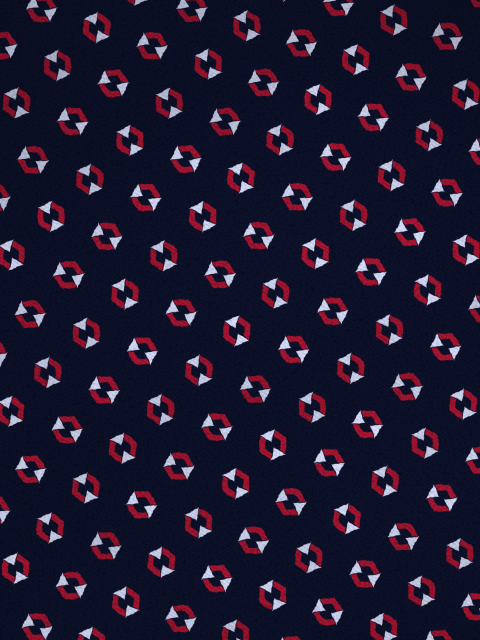
Reproduce this pattern procedurally as a WebGL 1 fragment shader.

```glsl
precision highp float;
// Navy woven cloth printed with a slanted lattice of red split hexagons holding two pale wedges.

uniform vec2 u_resolution;

// Lengths are fractions of the canvas height
#define ORIGIN vec2(-0.004, -0.018)
#define STEP_ALONG vec2(0.0882, -0.0290)
#define STEP_DOWN vec2(-0.0605, -0.0604)
#define RADIUS 0.0236
#define TILT_FLAT -0.49
#define TILT_STEEP -1.12
#define THREADS 230.0
#define SOFTNESS 0.0011
#define NAVY vec3(0.043, 0.060, 0.145)
#define RED vec3(0.570, 0.072, 0.165)
#define PALE vec3(0.740, 0.760, 0.860)

vec2 hash2(vec2 p) {
  vec2 s = vec2(dot(p, vec2(127.1, 311.7)), dot(p, vec2(269.5, 183.3)));
  return fract(sin(s) * 4375.85);
}

// Gentle bending of the cloth, in lattice coordinates
vec2 clothBend(vec2 c) {
  float a = c.x, b = c.y, b2 = b * b;
  return 1e-5 * vec2(b2 * (15.6 + 5.2 * b - 6.5 * a),
                     16.0 * a * a + b2 * (7.8 * a - 4.0 * b));
}

vec2 latticeToCanvas(vec2 c) {
  return ORIGIN + c.x * STEP_ALONG + c.y * STEP_DOWN + clothBend(c);
}

// Solve the bent lattice by fixed-point steps
vec2 canvasToLattice(vec2 p) {
  vec2 u = STEP_ALONG, v = STEP_DOWN;
  float det = u.x * v.y - u.y * v.x;
  vec2 c = vec2(0.0);
  for (int i = 0; i < 4; i++) {
    vec2 r = p - ORIGIN - clothBend(c);
    c = vec2(r.x * v.y - r.y * v.x, u.x * r.y - u.y * r.x) / det;
  }
  return c;
}

// Cellular noise: distance to the nearest jittered thread knot
float knotDistance(vec2 p) {
  vec2 cell = floor(p), f = fract(p);
  float nearest = 2.0;
  for (int y = -1; y <= 1; y++) {
    for (int x = -1; x <= 1; x++) {
      vec2 o = vec2(float(x), float(y));
      nearest = min(nearest, length(o + hash2(cell + o) - f));
    }
  }
  return nearest;
}

// Two chevrons: a rounded hexagonal ring, open at both ends of the axis
float chevrons(vec2 q) {
  q = abs(q);
  float slant = dot(q, vec2(0.5, 0.866));
  float hexagon = mix(max(q.x, slant), 0.93 * length(q), 0.3);
  float ring = abs(hexagon - 0.69) - 0.185;
  float opening = 0.5 * q.x - 0.866 * q.y + 0.015;
  return max(ring, opening);
}

// Two wedges on the axis, pointing at the centre
float wedges(vec2 q) {
  q = abs(q);
  float side = 0.803 * q.y - 0.596 * (q.x - 0.21);
  return max(side, q.x - 0.89);
}

float coverage(float d, float w) {
  return 1.0 - smoothstep(-w, w, d);
}

void main() {
  vec2 p = (gl_FragCoord.xy - 0.5 * u_resolution) / u_resolution.y;

  // Nearest motif, with its own small offset, turn and shade
  vec2 cell = floor(canvasToLattice(p) + 0.5);
  vec2 rnd = hash2(cell + 31.0);
  vec2 q = (p - latticeToCanvas(cell) - 0.0022 * (rnd - 0.5)) / RADIUS;
  float angle = mix(TILT_STEEP, TILT_FLAT, mod(cell.x, 2.0));
  angle += 0.12 * (rnd.x - 0.5);
  float c = cos(angle), s = sin(angle);
  q = vec2(c * q.x + s * q.y, c * q.y - s * q.x);

  // Ragged print edge
  vec2 phase = 6.28 * rnd;
  q += 0.018 * sin(q.yx * 9.0 + phase) + 0.010 * sin(q.yx * 23.0 + phase.yx);

  // Weave and broad uneven light
  float knot = knotDistance(p * THREADS) - 0.45;
  float twill = sin(6.283 * dot(p, vec2(0.45, 0.75)) * THREADS);
  float grain = 0.28 * knot + 0.05 * twill;
  float light = 1.06 - 0.35 * dot(p, p) - 0.10 * p.y;
  light += 0.03 * sin(5.0 * p.x + 3.0 * p.y) + 0.02 * sin(11.0 * p.y - 4.0 * p.x);

  // Inks over cloth
  float w = max(SOFTNESS, 0.8 / u_resolution.y) / RADIUS;
  float shade = 0.95 + 0.10 * rnd.y;
  vec3 color = NAVY * (1.0 - 1.5 * grain);
  color = mix(color, RED * shade * (1.0 - grain), coverage(chevrons(q), w));
  color = mix(color, PALE * shade * (1.0 - 0.5 * grain), coverage(wedges(q), w));
  gl_FragColor = vec4(color * light, 1.0);
}
```
